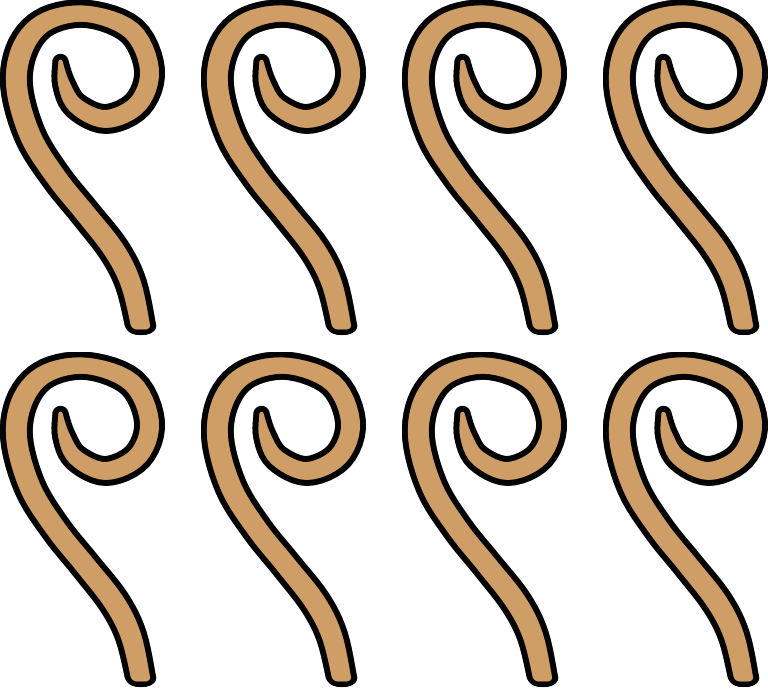
Reproduce this pattern procedurally as a Shadertoy shader.

```glsl
// Layout, in design units (y runs downward)
const vec2 CANVAS = vec2(768.0, 690.0);
const vec2 PITCH = vec2(201.0, 352.0);
const vec2 COUNT = vec2(4.0, 2.0);

// Cane look
const float OUTLINE = 6.0;
const float FOOT_Y = 335.5;
const float FOOT_ROUNDING = 11.0;
const vec3 PAPER = vec3(1.0);
const vec3 INK = vec3(0.01);
const vec3 WOOD = vec3(0.81, 0.62, 0.40);

// Centre line from foot to curled tip, with its half width at each knot
const int KNOTS = 17;
const int STEPS = 6;
const vec2 PATH[KNOTS] = vec2[KNOTS](
    vec2(141.0, 328.0), vec2(131.0, 284.0), vec2(114.0, 250.0),
    vec2(85.0, 213.0), vec2(56.0, 177.0), vec2(30.0, 135.0),
    vec2(16.5, 85.0), vec2(23.5, 46.0), vec2(47.0, 21.0),
    vec2(88.0, 14.0), vec2(132.0, 31.0), vec2(149.5, 70.0),
    vec2(138.0, 104.0), vec2(106.0, 119.0), vec2(76.0, 106.0),
    vec2(64.0, 84.0), vec2(60.5, 62.0));
const float HALF_WIDTH[KNOTS] = float[KNOTS](
    15.5, 16.2, 16.5, 16.2, 16.2, 16.5, 16.5, 16.5, 15.2,
    14.2, 15.3, 15.5, 15.5, 15.0, 14.0, 12.0, 8.2);

vec3 knot(int i) {
    int k = clamp(i, 0, KNOTS - 1);
    return vec3(PATH[k], HALF_WIDTH[k]);
}

// Catmull-Rom curve through b and c
vec3 spline(vec3 a, vec3 b, vec3 c, vec3 d, float t) {
    return b + 0.5 * t * (c - a + t * (2.0 * a - 5.0 * b + 4.0 * c - d
             + t * (3.0 * (b - c) + d - a)));
}

// Distance to a segment whose half width (z) tapers from a to b
float taperedSegment(vec2 p, vec3 a, vec3 b) {
    vec2 ab = b.xy - a.xy;
    float t = clamp(dot(p - a.xy, ab) / dot(ab, ab), 0.0, 1.0);
    return length(p - a.xy - t * ab) - mix(a.z, b.z, t);
}

// Intersection of two shapes with a rounded corner
float roundIntersect(float a, float b, float r) {
    return min(max(a, b), -r) + length(max(vec2(a, b) + r, 0.0));
}

float cane(vec2 p) {
    float dist = 1e5;
    for (int i = 0; i < KNOTS - 1; i++) {
        vec3 a = knot(i - 1), b = knot(i), c = knot(i + 1), d = knot(i + 2);
        vec3 start = b;
        for (int s = 1; s <= STEPS; s++) {
            vec3 end = spline(a, b, c, d, float(s) / float(STEPS));
            dist = min(dist, taperedSegment(p, start, end));
            start = end;
        }
    }
    return roundIntersect(dist, p.y - FOOT_Y, FOOT_ROUNDING);
}

void mainImage(out vec4 fragColor, in vec2 fragCoord) {
    vec2 uv = fragCoord / iResolution.xy;
    vec2 p = vec2(uv.x, 1.0 - uv.y) * CANVAS;
    float pixel = CANVAS.x / iResolution.x;

    // Repeat the cane on a grid
    vec2 cell = clamp(floor(p / PITCH), vec2(0.0), COUNT - 1.0);
    float dist = cane(p - cell * PITCH);

    // Ink silhouette, then the wood inside it
    float edge = 0.6 * pixel;
    vec3 color = mix(INK, PAPER, smoothstep(-edge, edge, dist));
    color = mix(WOOD, color, smoothstep(-edge, edge, dist + OUTLINE));
    fragColor = vec4(color, 1.0);
}
```
